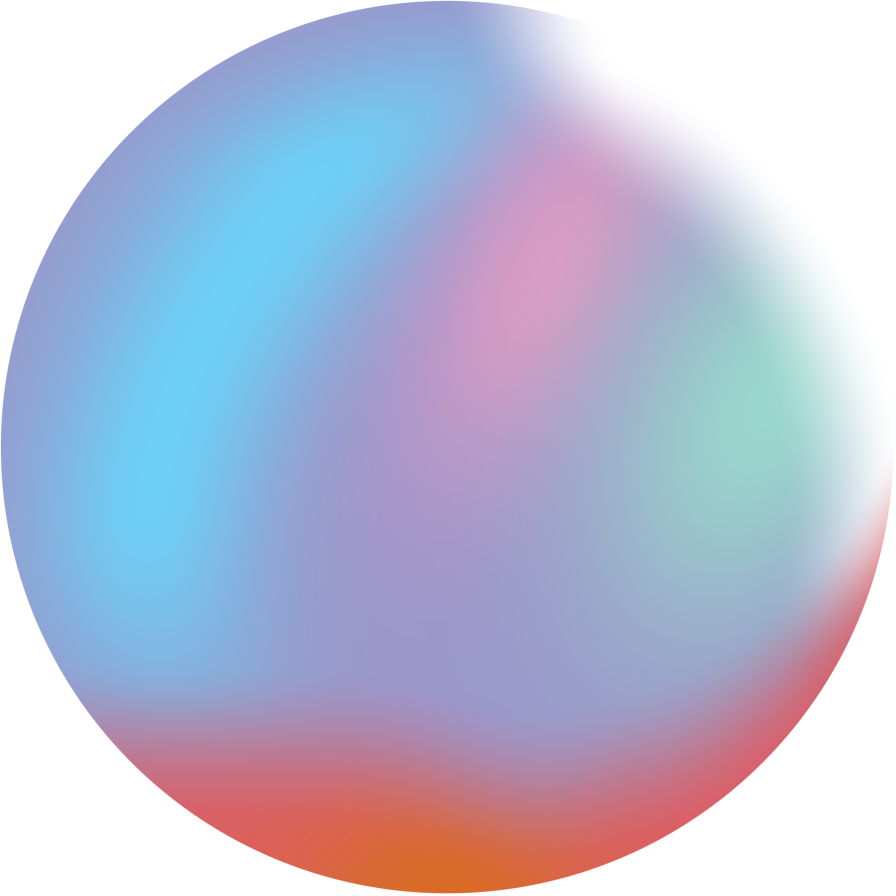
This background is drawn by a Shadertoy shader. Its source:

```glsl
#define DISC_CENTER vec2(0.499, 0.501)
#define DISC_RADIUS 0.498
#define STREAK_DIR vec2(0.44, 0.898)
#define WHITE vec3(1.0)
#define LAVENDER vec3(0.605, 0.585, 0.79)
#define SKY vec3(0.43, 0.81, 0.96)
#define PINK vec3(0.86, 0.60, 0.77)
#define MINT vec3(0.60, 0.84, 0.80)
#define ROSE vec3(0.86, 0.37, 0.40)
#define ORANGE vec3(0.85, 0.42, 0.15)

// Soft elliptical spot, size = (across, along) the streak direction
float spot(vec2 p, vec2 center, vec2 size) {
    vec2 d = p - center;
    vec2 across = vec2(STREAK_DIR.y, -STREAK_DIR.x);
    vec2 q = vec2(dot(d, across), dot(d, STREAK_DIR)) / size;
    return exp(-dot(q, q));
}

// Curved band that leans to the right as it rises
float skyBand(vec2 p) {
    float rise = p.y - 0.38;
    float spine = 0.165 + 1.05 * rise * rise;
    float slope = 2.1 * rise;
    float d = (p.x - spine) / (0.135 * sqrt(1.0 + slope * slope));
    float ends = smoothstep(0.05, 0.45, p.y) * (1.0 - smoothstep(0.80, 1.06, p.y));
    return exp(-d * d) * ends;
}

// Bright haze along the upper right rim
float rimHaze(vec2 p) {
    float rim = smoothstep(0.39, 0.535, length(p - vec2(0.48, 0.44)));
    float left = smoothstep(0.53, 0.70, p.x + 0.35 * (p.y - 0.9));
    return rim * left * smoothstep(0.24, 0.40, p.y);
}

// Warm glow with a wavy upper border, climbing on the right
float warmGlow(vec2 p) {
    float dip = (p.x - 0.6) / 0.13;
    float climb = max(p.x - 0.72, 0.0);
    float border = 0.165 - 0.05 * exp(-dip * dip) + 3.2 * climb * climb;
    return 1.0 - smoothstep(border - 0.1, border + 0.1, p.y);
}

void mainImage(out vec4 fragColor, in vec2 fragCoord) {
    float side = min(iResolution.x, iResolution.y);
    vec2 p = (fragCoord - 0.5 * iResolution.xy) / side + 0.5;

    // Cool layers
    vec3 color = mix(LAVENDER, SKY, skyBand(p));
    color = mix(color, PINK, spot(p, vec2(0.61, 0.70), vec2(0.115, 0.25)));
    color = mix(color, MINT, spot(p, vec2(0.86, 0.55), vec2(0.17, 0.28)));
    color = mix(color, WHITE, rimHaze(p));

    // Warm base with an orange core
    vec2 core = (p - vec2(0.49, 0.0)) / vec2(0.17, 0.11);
    vec3 warm = mix(ROSE, ORANGE, exp(-dot(core, core)));
    color = mix(color, warm, warmGlow(p));

    // Disc with a smooth edge
    float edge = length(p - DISC_CENTER) - DISC_RADIUS;
    float inside = 1.0 - smoothstep(-0.75 / side, 0.75 / side, edge);
    fragColor = vec4(mix(WHITE, color, inside), 1.0);
}
```
